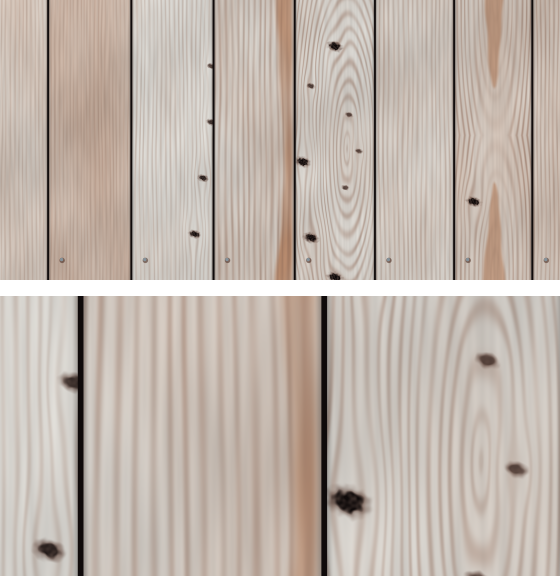
Top: the whole. Bottom: its middle third, enlarged.
This texture is drawn by a Shadertoy shader. Its source:

```glsl
// Weathered vertical softwood boards separated by dark gaps.
// Each board has its own tint and grain; growth rings are contours of a scalar
// field that bends around knots, with stains, screws and slanting light on top.

const vec3 PALE  = vec3(0.83, 0.82, 0.80);
const vec3 TAN   = vec3(0.74, 0.65, 0.59);
const vec3 RING  = vec3(0.56, 0.42, 0.35);
const vec3 STAIN = vec3(0.70, 0.53, 0.42);
const vec3 BARK  = vec3(0.33, 0.22, 0.18);
const vec3 DARK  = vec3(0.06, 0.04, 0.04);
const vec3 STEEL = vec3(0.52, 0.57, 0.60);

// Per board: warmth of the tint, rings per board width, ring contrast
const vec3 STYLE[8] = vec3[8](
    vec3(0.45, 20.0, 0.25), vec3(0.85, 23.0, 0.25),
    vec3(0.00, 19.0, 0.28), vec3(0.30, 14.0, 0.42),
    vec3(0.10, 22.0, 0.46), vec3(0.25, 17.0, 0.34),
    vec3(0.45, 18.0, 0.50), vec3(0.50, 18.0, 0.42));

vec2 hashGradient(vec2 cell) {
    vec3 h = fract(cell.xyx * vec3(0.1031, 0.1030, 0.0973));
    h += dot(h, h.yzx + 33.33);
    float angle = 6.2832 * fract((h.x + h.y) * h.z);
    return vec2(cos(angle), sin(angle));
}

// Gradient noise, roughly -0.7 to 0.7
float gradientNoise(vec2 p) {
    vec2 i = floor(p), f = p - i;
    vec2 u = f * f * f * (f * (f * 6.0 - 15.0) + 10.0);
    vec2 e = vec2(0.0, 1.0);
    return mix(
        mix(dot(hashGradient(i), f), dot(hashGradient(i + e.yx), f - e.yx), u.x),
        mix(dot(hashGradient(i + e.xy), f - e.xy), dot(hashGradient(i + 1.0), f - 1.0), u.x), u.y);
}

// Knot j of a board: position across, height, radius (zero when absent)
vec3 knotAt(float board, float j) {
    if (board == 2.0 && j < 4.0)
        return vec3(min(0.77 + 0.1 * j, 0.97), 0.164 + 0.2 * j, 0.014 - 0.0015 * j);
    if (board == 4.0 && j < 5.0)
        return vec3(0.1 + 0.1 * (j - 2.0) * (j - 2.0),
                    0.01 + 0.206 * j - 0.065 * sin(1.5708 * j),
                    j == 3.0 ? 0.010 : 0.018);
    if (board == 4.0) {
        float t = j - 5.0;
        return vec3(0.72 - 0.09 * cos(2.6 * t), 0.33 + 0.13 * t, 0.009);
    }
    if (board == 6.0 && j == 0.0) return vec3(0.25, 0.28, 0.017);
    return vec3(0.0);
}

// Ring field: closed ovals, facing tongues, or nearly straight lines
float grainField(float board, vec2 g) {
    float sway = 0.035 * gradientNoise(vec2(g.x * 2.0, g.y * 2.2) + board * 7.3);
    g.x += sway;
    float s = g.x;
    if (board == 4.0) s = length(vec2(g.x - 0.66, (g.y - 0.47) * 0.75));
    if (board == 6.0) s = length(vec2(g.x - 0.53, 0.3 * max(0.0, 1.0 - 2.0 * abs(g.y - 0.517))));
    return s + 0.025 * gradientNoise(vec2(s * 9.0, board * 3.7 + 0.4));
}

// Brown heartwood: a streak on board 3, two tapered tongues on board 6
float stainMask(float board, vec2 g) {
    float wobble = 0.05 * gradientNoise(vec2(g.x * 2.0, g.y * 7.0));
    if (board == 3.0) {
        float left = 0.80 + 0.05 * sin(g.y * 5.0 - 0.8) + wobble;
        return smoothstep(left - 0.03, left + 0.05, g.x)
             * (1.0 - 0.7 * smoothstep(0.94, 0.99, g.x))
             * (0.75 + 0.6 * gradientNoise(g * vec2(3.0, 4.0)));
    }
    if (board == 6.0) {
        float reach = max(abs(g.y - 0.517) - 0.158, 0.0);
        float halfWidth = 0.24 * sqrt(reach) - 0.01;
        return 0.75 * smoothstep(0.02, -0.03, abs(g.x - 0.51 + wobble) - halfWidth)
             * smoothstep(0.0, 0.02, reach);
    }
    return 0.0;
}

void mainImage(out vec4 fragColor, in vec2 fragCoord) {
    vec2 p = fragCoord / iResolution.y;
    float pixel = 1.0 / iResolution.y;

    // Boards narrow slightly to the right: x = 0.172 + 0.299 u - 0.0018 u^2
    float u = (0.299 - sqrt(max(0.0894 - 0.0072 * (p.x - 0.172), 0.0))) / 0.0036;
    float width = 0.299 - 0.0036 * u;
    float board = clamp(floor(u) + 1.0, 0.0, 7.0);
    vec2 local = vec2(fract(u), p.y);
    vec3 style = STYLE[int(board)];

    // Knots bend the grain and leave a brown halo with a dark core
    vec2 g = local;
    float halo = 0.0, core = 0.0;
    for (float j = 0.0; j < 8.0; j++) {
        vec3 knot = knotAt(board, j);
        if (knot.z <= 0.0) continue;
        vec2 d = vec2((local.x - knot.x) * width, p.y - knot.y);
        vec2 bend = d * vec2(1.0, 0.45) / (2.2 * knot.z);
        g.x -= 0.8 * (local.x - knot.x) * exp(-dot(bend, bend));
        float r = length(vec2(d.x * 0.8, d.y * 1.2 + d.x * 0.2)) / knot.z
                + 0.35 * gradientNoise(d * 110.0 + j * 5.0);
        halo = max(halo, smoothstep(1.5, 0.5, r));
        core = max(core, smoothstep(0.95, 0.55, r) * smoothstep(0.005, 0.016, knot.z)
                       * (0.85 + 0.5 * gradientNoise(d * 150.0 + j)));
    }

    // Tint, cloudy bleaching and heartwood
    float cloud = gradientNoise(vec2(u * 2.3, p.y * 2.5) + board * 3.1);
    vec3 color = mix(PALE, TAN, clamp(style.x + 0.35 * cloud, 0.0, 1.0));
    color = mix(color, STAIN, clamp(stainMask(board, g), 0.0, 1.0));

    // Growth rings, fading in and out along the board
    float ring = 0.5 + 0.5 * cos(6.2832 * grainField(board, g) * style.y);
    float fade = 0.75 + 0.7 * gradientNoise(vec2(u * 6.0, p.y * 3.0) + 11.0);
    if (board == 6.0) fade *= mix(0.25, 1.0, smoothstep(0.08, 0.28, abs(local.x - 0.53)));
    color = mix(color, RING, style.z * fade * ring * ring);
    color *= 1.0 + 0.07 * gradientNoise(vec2(p.x * 110.0, p.y * 7.0));

    // Slanting light, brightest at the upper left
    float slant = p.y - 0.62 * p.x;
    color *= 1.0 + 0.07 * gradientNoise(vec2(slant * 4.0, p.x * 0.8))
           + 0.08 * smoothstep(0.6, 0.95, slant);

    color = mix(color, BARK, 0.75 * halo);
    color = mix(color, DARK, clamp(core, 0.0, 1.0));

    // One screw near the foot of each board
    vec2 screw = vec2(local.x * width - 0.048, p.y - 0.073);
    float head = length(screw);
    color = mix(color, BARK, 0.65 * smoothstep(0.012, 0.007, length(screw + vec2(-0.002, 0.003))));
    color = mix(color, STEEL, smoothstep(0.008, 0.004, head));

    // Shaded board edges and the gaps
    float edge = min(local.x, 1.0 - local.x) * width;
    color *= 1.0 - 0.22 * smoothstep(0.012, 0.003, edge);
    color = mix(DARK, color, smoothstep(-0.7 * pixel, 0.7 * pixel, edge - 0.0034));
    fragColor = vec4(color, 1.0);
}
```
